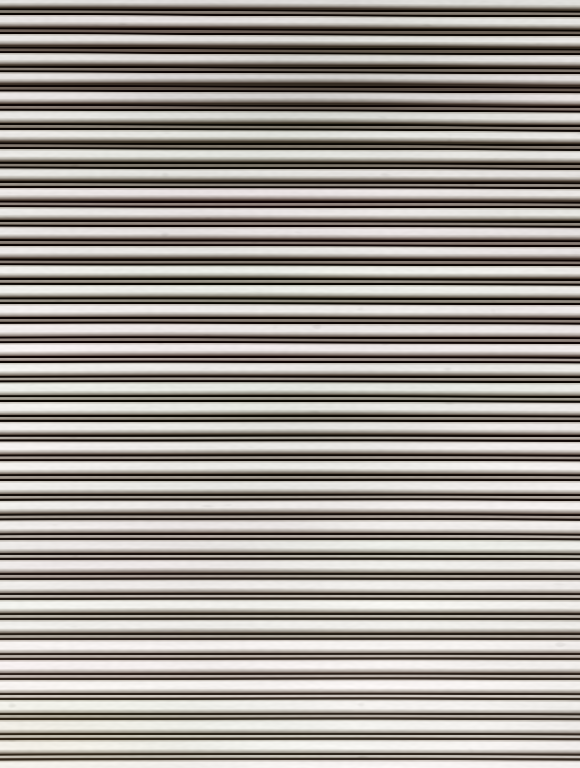
A WebGL 1 fragment shader for this texture:

```glsl
precision highp float;
// Closed roller shutter: about 39 pale horizontal slats, one column wide, each
// rolling into shadow above a thin rounded hinge strip set between dark gaps.
// A one-period height profile is repeated; gradient noise adds tint and wear.

uniform vec2 u_resolution;

const vec3 WHITE  = vec3(0.94, 0.93, 0.92);
const vec3 LIGHT  = vec3(0.78, 0.76, 0.73);
const vec3 GREY   = vec3(0.60, 0.57, 0.54);
const vec3 BROWN  = vec3(0.41, 0.36, 0.32);
const vec3 UMBER  = vec3(0.23, 0.19, 0.15);
const vec3 SHADOW = vec3(0.05, 0.025, 0.015);

float hash(float n) {
  return fract(sin(n * 12.9898) * 4375.85);
}

vec2 gradient(vec2 cell) {
  float angle = 6.2832 * fract(sin(dot(cell, vec2(12.99, 78.23))) * 4375.85);
  return vec2(cos(angle), sin(angle));
}

// Gradient noise, roughly -0.7 to 0.7
float noise(vec2 p) {
  vec2 i = floor(p);
  vec2 f = p - i;
  vec2 u = f * f * f * (f * (f * 6.0 - 15.0) + 10.0);
  vec2 e = vec2(1.0, 0.0);
  float low = mix(dot(gradient(i), f), dot(gradient(i + e.xy), f - e.xy), u.x);
  float high = mix(dot(gradient(i + e.yx), f - e.yx),
                   dot(gradient(i + e.xx), f - e.xx), u.x);
  return mix(low, high, u.y);
}

float band(float from, float to, float x, float blur) {
  return smoothstep(from - blur, from + blur, x)
       * (1.0 - smoothstep(to - blur, to + blur, x));
}

// Slat count from the top; slats grow slightly taller towards the bottom
float slatCoord(float down) {
  return 0.25 + 40.3 * down - 1.15 * down * down;
}

// Rounded face of a slat, s runs downwards; shade starts the roll-off earlier
vec3 slatFace(float s, float shade) {
  float roll = s + shade;
  vec3 color = mix(LIGHT, WHITE, smoothstep(0.06, 0.16, s));
  color = mix(color, LIGHT, smoothstep(0.39, 0.52, roll));
  color = mix(color, GREY, smoothstep(0.50, 0.59, roll));
  color = mix(color, BROWN, smoothstep(0.58, 0.65, roll));
  return mix(color, UMBER, smoothstep(0.64, 0.70, roll));
}

// Hinge strip, lit along its upper half
vec3 hingeStrip(float s, float glow) {
  vec3 crest = mix(BROWN, LIGHT, glow);
  return mix(crest, BROWN, smoothstep(0.87, 0.95, s));
}

// One full period: face, lower gap, hinge strip, upper gap
vec3 slatProfile(float s, float blur, float shade, float glow, float haze) {
  vec3 gap = mix(SHADOW, UMBER, haze);
  vec3 color = mix(gap, slatFace(s, shade), band(0.035, 0.695, s, blur));
  return mix(color, hingeStrip(s, glow), band(0.79, 0.935, s, blur));
}

// Slow pink to green drift plus a small random shift for each slat
vec3 slatTint(float slat, float x) {
  float drift = noise(vec2(x * 1.2, slat * 0.37)) + 0.4 * (hash(slat) - 0.5);
  return drift * vec3(0.016, -0.016, 0.009);
}

// Fine horizontal streaks and sparse faint scuffs
float wear(vec2 p, float n) {
  float streak = noise(vec2(p.x * 7.0, n * 4.0));
  float grain = noise(p * vec2(90.0, 260.0));
  float scuff = smoothstep(0.45, 0.65, noise(vec2(p.x * 35.0, n * 2.3)));
  return 0.025 * streak + 0.02 * grain - 0.05 * scuff;
}

void main() {
  vec2 p = gl_FragCoord.xy / u_resolution.y;
  float across = gl_FragCoord.x / u_resolution.x;
  float down = 1.0 - p.y;
  vec2 place = vec2(across, down);

  // Slight tilt near the top, faint bow near the bottom
  float tilt = 0.003 * across * (1.0 - down) * (1.0 - down);
  float bow = 0.003 * across * (1.0 - across) * down;
  float n = slatCoord(down - tilt + bow);
  n += 0.025 * noise(vec2(across * 2.0, down * 9.0));
  float slat = floor(n);
  float s = n - slat;
  float blur = max(0.02, 12.0 / u_resolution.y);

  // Soot near the top; shading eases and strips brighten downwards
  vec2 soot = (place - vec2(0.55, 0.12)) / vec2(0.42, 0.04);
  float smudge = exp(-dot(soot, soot));
  float patches = noise(place * vec2(1.5, 4.0) + 3.7);
  float shade = 0.12 * (0.45 - down) + 0.05 * patches + 0.06 * smudge;
  shade += 0.05 * (hash(slat + 3.0) - 0.5);
  float glow = 0.2 + 0.75 * down + 0.4 * (hash(slat + 7.0) - 0.5);
  glow = clamp(glow - 0.3 * smudge, 0.0, 1.0);
  float haze = 0.75 * smoothstep(0.5, 1.0, down);
  vec3 color = slatProfile(s, blur, shade, glow, haze);

  // Uneven light over the whole sheet and a warm stain at the lower left
  float light = 0.96 + 0.06 * down - 0.06 * patches - 0.09 * smudge;
  color *= light + 0.03 * (hash(slat + 11.0) - 0.5);
  vec2 stain = (place - vec2(0.05, 0.96)) / vec2(0.25, 0.05);
  color -= vec3(0.01, 0.015, 0.035) * exp(-dot(stain, stain));

  color += slatTint(slat, across);
  color += wear(p, n) * smoothstep(0.1, 0.7, color.g);
  gl_FragColor = vec4(clamp(color, 0.0, 1.0), 1.0);
}
```
